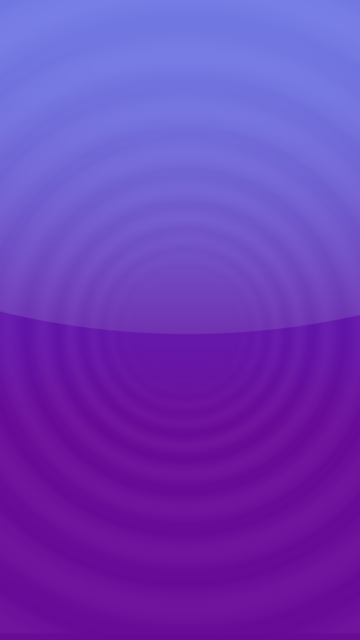
A WebGL 2 fragment shader for this background:

```glsl
#version 300 es
precision highp float;

uniform vec2 u_resolution;
out vec4 outColor;

const float TAU = 6.2831853;

float hash(float n) {
    return fract(sin(n * 127.1) * 43758.5453);
}

// Rings whose spacing grows in proportion to the radius
float ringPhase(float radius, float brightRadius, float growth) {
    return TAU * log(max(radius, 0.01) / brightRadius) / growth;
}

// Fine slanted streaks, strongest along the diagonals
float streaks(vec2 offset, float phase) {
    float angle = atan(offset.y, offset.x);
    float sum = 0.0;
    for (int i = 0; i < 3; i++) {
        float layer = float(i);
        float twist = 2.0 * (layer - 1.0);
        sum += sin(phase * (3.0 + layer) + angle * twist + TAU * hash(layer + 1.0));
    }
    return sum / 3.0 * (0.3 + 0.7 * abs(sin(2.0 * angle)));
}

float ripples(vec2 offset) {
    float radius = length(offset);
    float phase = ringPhase(radius, 0.317, 0.221);
    float band = cos(phase);
    float fine = streaks(offset, phase) * (0.6 - 0.4 * band);
    float strength = smoothstep(0.10, 0.34, radius);
    return strength * (0.8 * band + 0.4 * fine * smoothstep(0.2, 0.6, radius));
}

vec3 upperColor(float y) {
    float t = clamp((y - 0.85) / 0.93, 0.0, 1.0);
    float ease = 1.0 - (1.0 - t) * (1.0 - t);
    return mix(vec3(0.44, 0.19, 0.69), vec3(0.455, 0.48, 0.89), ease);
}

vec3 lowerColor(float y) {
    vec3 violet = vec3(0.395, 0.10, 0.675);
    vec3 purple = vec3(0.422, 0.06, 0.605);
    return mix(purple, violet, smoothstep(0.56, 0.91, y));
}

void main() {
    vec2 p = gl_FragCoord.xy / u_resolution.x;
    float pixel = 1.0 / u_resolution.x;

    // Pale upper sheet with a broad curved lower edge
    float sheetDistance = length(p - vec2(0.521, 3.05)) - 2.2;
    float sheet = 1.0 - smoothstep(-pixel, pixel, sheetDistance);
    vec3 color = mix(lowerColor(p.y), upperColor(p.y), sheet);

    // Concentric ripples
    float wave = ripples(p - vec2(0.514, 0.856));
    color += wave * mix(vec3(0.022, 0.024, 0.016), vec3(0.016, 0.018, 0.013), sheet);

    // Plain strip along the bottom
    float strip = 1.0 - smoothstep(0.0185 - pixel, 0.0185 + pixel, p.y);
    color = mix(color, vec3(0.40, 0.035, 0.58), strip * 0.8);

    outColor = vec4(color, 1.0);
}
```
